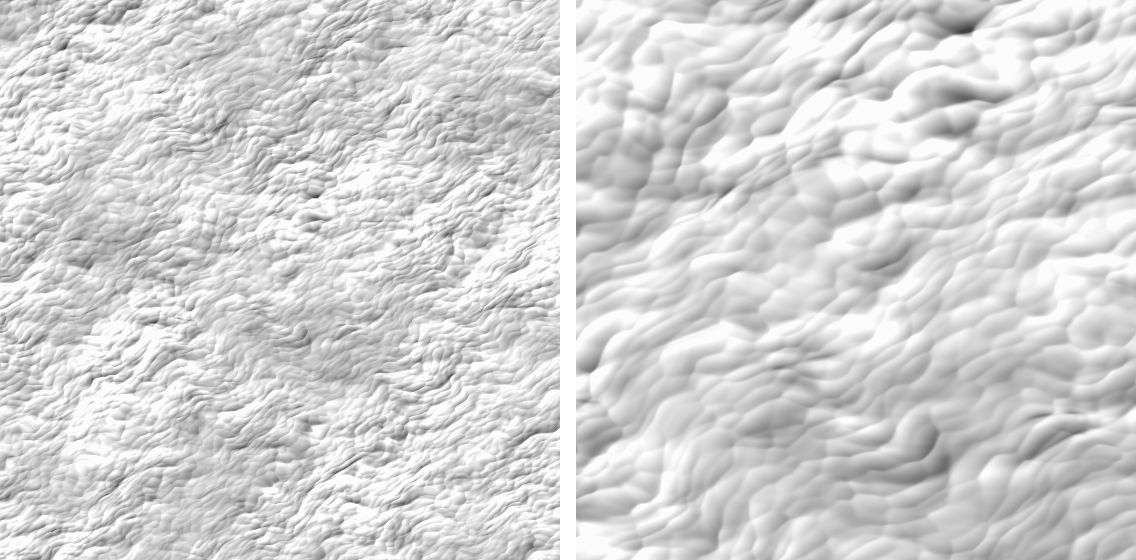
Left: the whole. Right: its middle third, enlarged.
Reproduce this texture procedurally as a WebGL 2 fragment shader.

```glsl
#version 300 es
precision highp float;
// Pale rough stone face: cellular mounds at four scales are shaded by
// their slope, over broad tonal patches of layered sines, then split by
// tapered, gently curved cracks with a soft shadow and a bright lip.

uniform vec2 u_resolution;
out vec4 fragColor;

vec2 hash2(vec2 p) {
    vec3 q = fract(p.xyx * vec3(0.1031, 0.1030, 0.0973));
    q += dot(q, q.yzx + 33.33);
    return fract((q.xx + q.yz) * q.zy);
}

mat2 rotation(float angle) {
    float c = cos(angle), s = sin(angle);
    return mat2(c, -s, s, c);
}

// Blended offset to the nearest cell centres: the uphill slope of a mound
vec2 moundSlope(vec2 p) {
    vec2 cell = floor(p), local = fract(p);
    vec2 offsetSum = vec2(0.0);
    float weightSum = 0.0;
    for (int y = -1; y <= 1; y++) {
        for (int x = -1; x <= 1; x++) {
            vec2 neighbour = vec2(x, y);
            vec2 toCentre = neighbour + hash2(cell + neighbour) - local;
            float weight = exp(-8.0 * dot(toCentre, toCentre));
            offsetSum += weight * toCentre;
            weightSum += weight;
        }
    }
    return 2.0 * offsetSum / weightSum;
}

// Broad uneven patches, roughly -0.7 to 0.7
float patches(vec2 p) {
    float sum = 0.0, amplitude = 0.5;
    for (int i = 0; i < 5; i++) {
        p += 0.7 * sin(p.yx * 1.3 + vec2(1.7, 4.1));
        sum += amplitude * sin(p.x) * sin(p.y);
        p = rotation(0.9) * p * 1.9 + 3.7;
        amplitude *= 0.62;
    }
    return sum;
}

// Light falling on the layered mounds, lit from the upper left
float relief(vec2 p) {
    float light = 0.0, frequency = 14.0;
    for (int i = 0; i < 4; i++) {
        float layer = float(i);
        vec2 q = rotation(0.2 + 0.35 * cos(layer * 2.4)) * p;
        vec2 slope = moundSlope(q * frequency * vec2(0.6, 1.0) + 19.0 * layer + 40.0);
        float weight = i == 2 ? 1.0 : 0.5 + 0.12 * layer;
        light += weight * dot(slope, vec2(0.35, -0.94));
        frequency *= 2.0;
    }
    return light;
}

// x: darkness of the cracks, y: brightness of their lower lips
vec2 cracks(vec2 p) {
    vec2 result = vec2(0.0);
    for (int i = 0; i < 60; i++) {
        float id = float(i);
        vec2 shape = hash2(vec2(id, 7.0));
        vec2 tone = hash2(vec2(id, 31.0));
        float size = 0.17 * pow(id + 1.0, -0.45);
        vec2 centre = fract(vec2(0.7549, 0.5698) * (id + 1.0) + 0.12 * tone);
        vec2 d = rotation(0.3 + 0.7 * (shape.x - 0.5)) * (p - centre);
        float u = d.x / size;
        float v = d.y - (shape.y - 0.3) * 1.5 * d.x * d.x;
        float taper = max(0.0, 1.0 - u * u);
        taper *= 0.65 + 0.35 * sin(u * 7.0 + id);
        float shadow = exp(-max(v, 0.0) / (0.0015 + 0.04 * size));
        float edge = smoothstep(-0.0025, 0.0005, v);
        float lip = exp(-pow((v + 0.0045) / 0.0022, 2.0));
        float strength = taper * mix(0.5, 1.0, tone.x);
        result = max(result, strength * vec2(shadow * edge, lip));
    }
    return result;
}

void main() {
    vec2 p = gl_FragCoord.xy / u_resolution.y;

    // Ragged distortion shared by grain and cracks
    vec2 ragged = p + 0.006 * sin(p.yx * vec2(31.0, 37.0) + 2.0 * sin(p * 17.0));
    ragged += 0.0022 * sin(p.yx * vec2(103.0, 89.0) + 2.0 * sin(p * 61.0));

    // Patches of tone, and a separate field of rough and smooth zones
    vec2 tilted = rotation(0.3) * p;
    float tone = patches(tilted * vec2(8.0, 13.0) + 2.0);
    float roughness = clamp(1.0 + 0.9 * patches(tilted * vec2(9.0, 12.0) + 11.0), 0.6, 1.4);

    float grey = 0.835 + 0.18 * tone + 0.14 * roughness * relief(ragged);

    vec2 crack = cracks(ragged);
    grey += 0.12 * crack.y - 0.46 * crack.x;

    fragColor = vec4(vec3(clamp(grey, 0.25, 0.99)), 1.0);
}
```
